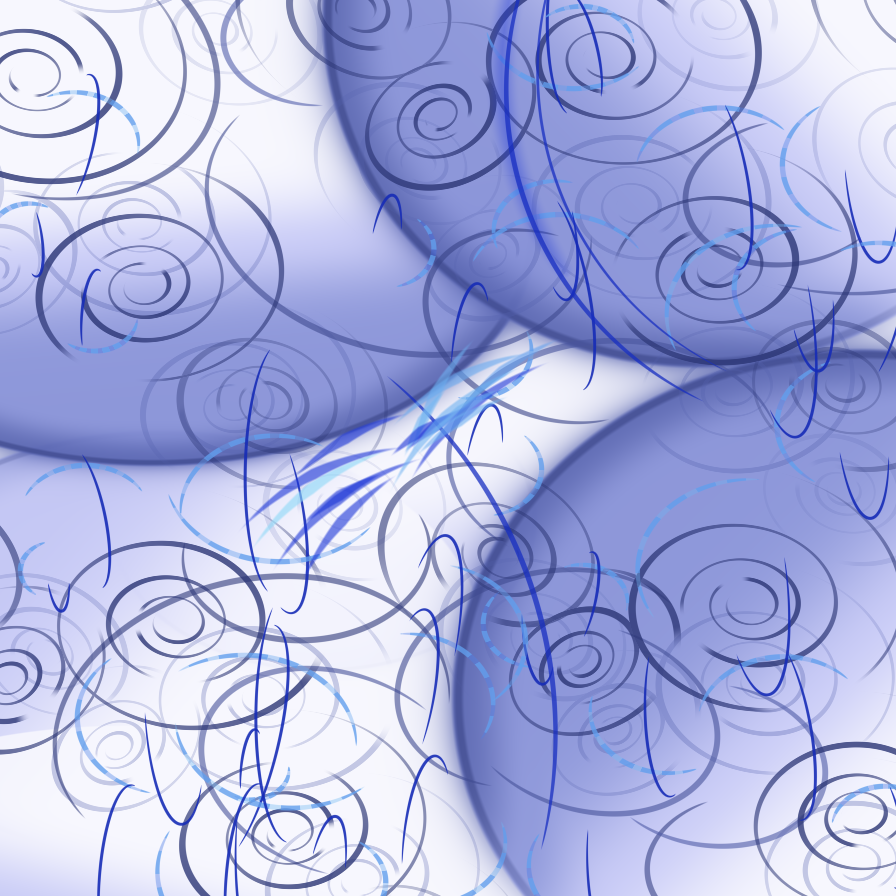
Write a WebGL 1 fragment shader that draws this background.

```glsl
precision highp float;
uniform vec2 u_resolution;

const float TAU = 6.28318;
const vec3 PAPER = vec3(0.97, 0.97, 0.995);
const vec3 LILAC = vec3(0.78, 0.79, 0.97);
const vec3 PERIWINKLE = vec3(0.55, 0.59, 0.86);
const vec3 SLATE = vec3(0.33, 0.38, 0.68);
const vec3 NAVY = vec3(0.17, 0.21, 0.46);
const vec3 COBALT = vec3(0.10, 0.20, 0.84);
const vec3 SKY = vec3(0.38, 0.62, 0.93);
const vec3 CYAN = vec3(0.55, 0.85, 0.97);

float hash(float n) { return fract(sin(n * 127.1 + 3.7) * 43758.5); }

vec2 rotate(vec2 p, float a) {
  float c = cos(a), s = sin(a);
  return vec2(c * p.x + s * p.y, c * p.y - s * p.x);
}

vec3 ramp(float t) {
  vec3 c = mix(PAPER, LILAC, smoothstep(0.0, 0.35, t));
  c = mix(c, PERIWINKLE, smoothstep(0.3, 0.68, t));
  return mix(c, SLATE, smoothstep(0.7, 1.05, t));
}

// Translucent lens, deepening toward one side, with a soft outer shadow
vec3 lens(vec3 col, vec2 p, vec2 center, vec2 radii, vec2 dir, float depth) {
  vec2 q = (p - center) / radii;
  float e = length(q), side = dot(q, dir);
  float facing = smoothstep(-0.2, 0.7, side);
  float shadow = exp(-max(e - 1.0, 0.0) * 26.0) * facing * depth;
  col = mix(col, SLATE, 0.6 * shadow);
  float tone = 0.70 * smoothstep(-0.38, 0.62, side);
  tone += 0.28 * smoothstep(0.78, 1.0, e) * facing;
  col = mix(col, ramp(tone * depth), 0.86 * smoothstep(1.006, 0.994, e));
  float rim = smoothstep(0.016, 0.004, abs(e - 0.985));
  return mix(col, NAVY, 0.45 * rim * facing * depth);
}

// Flattened logarithmic spiral with a swelling, broken stroke
float spiral(vec2 p, float radius, float tilt, float seed, float px) {
  const float GROWTH = 0.56;
  p = rotate(p, tilt);
  p.y /= 0.78;
  float r = max(length(p), 0.0001), a = atan(p.y, p.x) / TAU;
  float turn = log(r / radius) / GROWTH - a;
  float n = floor(turn + 0.5), t = n + a;
  float d = abs(turn - n) * r * GROWTH;
  float ends = smoothstep(-3.6, -3.3, t) * smoothstep(0.25, 0.05, t);
  float swell = 0.7 + 0.3 * sin(t * 8.0 + seed);
  float width = 0.0042 * swell * ends * (0.65 + 0.35 * smoothstep(-2.5, -0.5, t));
  float gap = smoothstep(-0.98, -0.9, sin(t * 5.0 + seed * 2.3));
  return smoothstep(width + px, width - px, d) * ends * gap * (0.4 + 0.5 * swell);
}

// Tapered elliptic arc; start and span are in turns
float arc(vec2 p, vec2 radii, float start, float span, float width, float px) {
  vec2 q = p / radii;
  float e = max(length(q), 0.001);
  float d = abs(e - 1.0) * e / max(length(q / radii), 0.001);
  float t = fract(atan(q.y, q.x) / TAU - start) / span;
  float taper = sqrt(max(sin(0.5 * TAU * min(t, 1.0)), 0.0));
  float w = width * taper;
  return smoothstep(w + px, w - px, d) * smoothstep(0.0, 0.3, taper);
}

// Group of spirals repeated on a slanted lattice
float scrolls(vec2 p, float px) {
  float ink = 0.0;
  for (int i = -1; i <= 1; i++) {
    for (int j = -1; j <= 1; j++) {
      float s = float(i) * 3.1 + float(j) * 1.7;
      vec2 q = p - float(i) * vec2(0.64, 0.02) - float(j) * vec2(-0.16, 0.61);
      ink = max(ink, spiral(q - vec2(0.16, 0.68), 0.155, 0.1, s, px));
      ink = max(ink, spiral(q - vec2(0.195, 0.305), 0.17, -0.1, s + 2.0, px));
      ink = max(ink, spiral(q - vec2(0.49, 0.87), 0.115, 0.5, s + 4.0, px));
      ink = max(ink, 0.75 * spiral(q - vec2(0.56, 0.38), 0.135, 2.7, s + 1.0, px));
      ink = max(ink, 0.5 * spiral(q - vec2(0.30, 0.55), 0.13, -0.3, s + 5.0, px));
    }
  }
  return ink;
}

void main() {
  vec2 p = gl_FragCoord.xy / u_resolution;
  float px = 0.7 / min(u_resolution.x, u_resolution.y);

  // Overlapping lenses
  vec3 col = PAPER;
  col = lens(col, p, vec2(0.36, 0.42), vec2(0.24, 0.17), vec2(0.3, -0.95), 0.3);
  col = lens(col, p, vec2(0.18, 0.28), vec2(0.36, 0.24), vec2(-0.85, 0.5), 0.5);
  col = lens(col, p, vec2(0.14, 0.02), vec2(0.38, 0.17), vec2(-0.5, -0.86), 0.6);
  col = lens(col, p, vec2(0.17, 0.74), vec2(0.43, 0.26), vec2(0.15, -0.99), 1.0);
  col = lens(col, p, vec2(0.78, 0.98), vec2(0.42, 0.39), vec2(-0.75, -0.66), 1.0);
  col = lens(col, p, vec2(0.96, 0.22), vec2(0.455, 0.39), vec2(-0.75, 0.66), 1.0);

  // Faint scrolls, wide rings and dark scrolls
  col = mix(col, SLATE, 0.36 * scrolls(p * 1.15 + vec2(-0.14, 0.05), px));
  for (int i = 0; i < 14; i++) {
    float k = float(i), size = 0.1 + 0.16 * hash(k + 40.0);
    vec2 q = rotate(p - vec2(hash(k), hash(k + 20.0)), hash(k + 30.0) - 0.5);
    float ring = arc(q, size * vec2(1.0, 0.7), hash(k + 50.0), 0.6, 0.0034, px);
    col = mix(col, mix(NAVY, SLATE, hash(k + 55.0)), 0.6 * ring);
  }
  col = mix(col, NAVY, 0.9 * scrolls(p, px));

  // Dashed sky arcs and thin steep cobalt strokes
  for (int i = 0; i < 38; i++) {
    float k = float(i);
    vec2 q = p - vec2(hash(k + 60.0), hash(k + 90.0));
    float size = 0.04 + 0.09 * hash(k + 120.0), start = hash(k + 150.0);
    float dash = smoothstep(-0.5, -0.3, sin(atan(q.y, q.x) * 19.0));
    vec3 tint = mix(SKY, mix(CYAN, COBALT, hash(k + 170.0)), 0.5 * (1.0 - dash));
    float sky = arc(q, size * vec2(1.0, 0.8), start, 0.35, 0.003, px);
    col = mix(col, tint, (0.4 + 0.4 * dash) * sky);
    vec2 steep = rotate(q.yx, 0.5 * start - 0.25);
    float thin = arc(steep, size * vec2(1.1, 0.3), start, 0.4, 0.0017, px);
    col = mix(col, COBALT * 0.85, 0.9 * thin);
  }

  // Long sweeping curves with a blue glow
  float sweep = arc(p - vec2(0.95, 0.9), vec2(0.385), 0.42, 0.26, 0.0028, px);
  sweep = max(sweep, arc(p - vec2(0.97, 0.92), vec2(0.37), 0.41, 0.27, 0.0016, px));
  sweep = max(sweep, arc(p - vec2(0.1, 0.18), vec2(0.52), -0.04, 0.18, 0.003, px));
  float glow = arc(p - vec2(0.95, 0.92), vec2(0.39), 0.42, 0.18, 0.008, 0.012);
  col = mix(col, COBALT, 0.4 * glow);
  col = mix(col, COBALT * 0.9, 0.75 * sweep);

  // Bright strokes fanning out from the crossing
  for (int i = 0; i < 16; i++) {
    float k = float(i), along = hash(k + 220.0);
    vec2 q = rotate(p - vec2(0.47, 0.53), 0.75 + 0.7 * (hash(k + 200.0) - 0.5));
    q.x += 0.26 * along - 0.11;
    float reach = 0.04 + 0.07 * hash(k + 240.0);
    float w = 0.006 * max(1.0 - abs(q.x) / reach, 0.0);
    float d = abs(q.y + 1.8 * q.x * q.x - 0.05 * (hash(k + 260.0) - 0.5));
    float stroke = smoothstep(w + 0.0015, w - 0.0015, d) * smoothstep(0.0, 0.002, w);
    vec3 tint = mix(COBALT, mix(SKY, CYAN, along), mod(k, 2.0));
    col = mix(col, tint, 0.6 * stroke);
  }
  gl_FragColor = vec4(col, 1.0);
}
```
